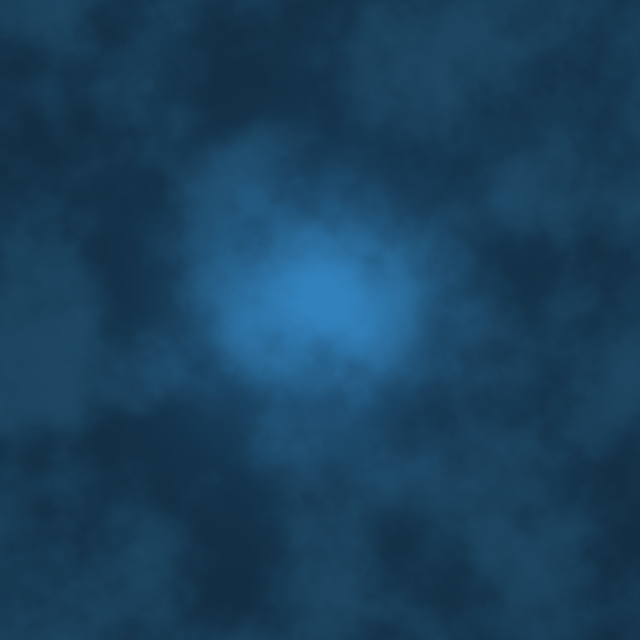
This background is drawn by a WebGL 1 fragment shader. Its source:

```glsl
precision highp float;
// Deep blue smoky backdrop with a soft, mottled light at its centre.

uniform vec2 u_resolution;

// Palette
const vec3 SHADOW_BLUE = vec3(0.070, 0.180, 0.265);
const vec3 HAZE_BLUE = vec3(0.112, 0.275, 0.385);
const vec3 GLOW_BLUE = vec3(0.195, 0.505, 0.735);

// Smoke
const int OCTAVES = 6;
const float SMOKE_SCALE = 6.5;
const float OCTAVE_GAIN = 0.52;
const vec2 SMOKE_OFFSET = vec2(13.7, 5.3);
const float SMOKE_LOW = 0.22;
const float SMOKE_HIGH = 0.78;

// Central light
const vec2 GLOW_CENTER = vec2(0.495, 0.515);
const float GLOW_RADIUS = 0.195;
const float GLOW_WARP = 0.05;
const float GLOW_STRENGTH = 0.86;
const float GLOW_MOTTLE = 0.50;

// Broad light and dark patches
const float LOBE_GAIN = 0.16;
const float SHADE_GAIN = 0.20;

float hash(vec2 cell) {
  vec3 p = fract(vec3(cell.xyx) * 0.1031);
  p += dot(p, p.yzx + 33.33);
  return fract((p.x + p.y) * p.z);
}

// Value noise with a quintic blend
float noise(vec2 p) {
  vec2 cell = floor(p);
  vec2 f = fract(p);
  vec2 blend = f * f * f * (f * (f * 6.0 - 15.0) + 10.0);
  float bottom = mix(hash(cell), hash(cell + vec2(1.0, 0.0)), blend.x);
  float top = mix(hash(cell + vec2(0.0, 1.0)), hash(cell + vec2(1.0)), blend.x);
  return mix(bottom, top, blend.y);
}

// Rotated octaves, normalised to 0..1
float smoke(vec2 p) {
  mat2 turn = mat2(0.8, 0.6, -0.6, 0.8);
  float sum = 0.0;
  float total = 0.0;
  float weight = 1.0;
  for (int i = 0; i < OCTAVES; i++) {
    sum += weight * noise(p);
    total += weight;
    weight *= OCTAVE_GAIN;
    p = turn * p * 2.03 + 17.0;
  }
  return sum / total;
}

float softSpot(vec2 p, vec2 center, float radius) {
  vec2 d = (p - center) / radius;
  return exp(-dot(d, d));
}

// Large-scale bias that arranges the smoke
float patches(vec2 p) {
  float lobes = softSpot(p, vec2(0.490, 0.575), 0.070)
              + softSpot(p, vec2(0.600, 0.460), 0.065)
              + softSpot(p, vec2(0.380, 0.465), 0.050)
              + softSpot(p, vec2(0.420, 0.300), 0.055);
  float shades = softSpot(p, vec2(0.390, 0.860), 0.060)
               + softSpot(p, vec2(0.235, 0.700), 0.060)
               + softSpot(p, vec2(0.240, 0.305), 0.055)
               + softSpot(p, vec2(0.350, 0.310), 0.040)
               + softSpot(p, vec2(0.630, 0.330), 0.055)
               + softSpot(p, vec2(0.800, 0.560), 0.065);
  return LOBE_GAIN * lobes - SHADE_GAIN * shades;
}

void main() {
  vec2 uv = (gl_FragCoord.xy - 0.5 * u_resolution)
          / min(u_resolution.x, u_resolution.y) + 0.5;

  // Smoke density
  vec2 q = uv * SMOKE_SCALE + SMOKE_OFFSET;
  float density = smoke(q) + patches(uv);
  float haze = smoothstep(SMOKE_LOW, SMOKE_HIGH, density);
  vec3 color = mix(SHADOW_BLUE, HAZE_BLUE, haze);

  // Light with an irregular outline, dimmed by the smoke
  vec2 warp = vec2(smoke(q + 41.0), smoke(q + 73.0)) - 0.5;
  float glow = softSpot(uv + GLOW_WARP * warp, GLOW_CENTER, GLOW_RADIUS);
  float mottle = 1.0 + GLOW_MOTTLE * (haze - 0.5);
  color = mix(color, GLOW_BLUE, clamp(glow * GLOW_STRENGTH * mottle, 0.0, 1.0));

  gl_FragColor = vec4(color, 1.0);
}
```
